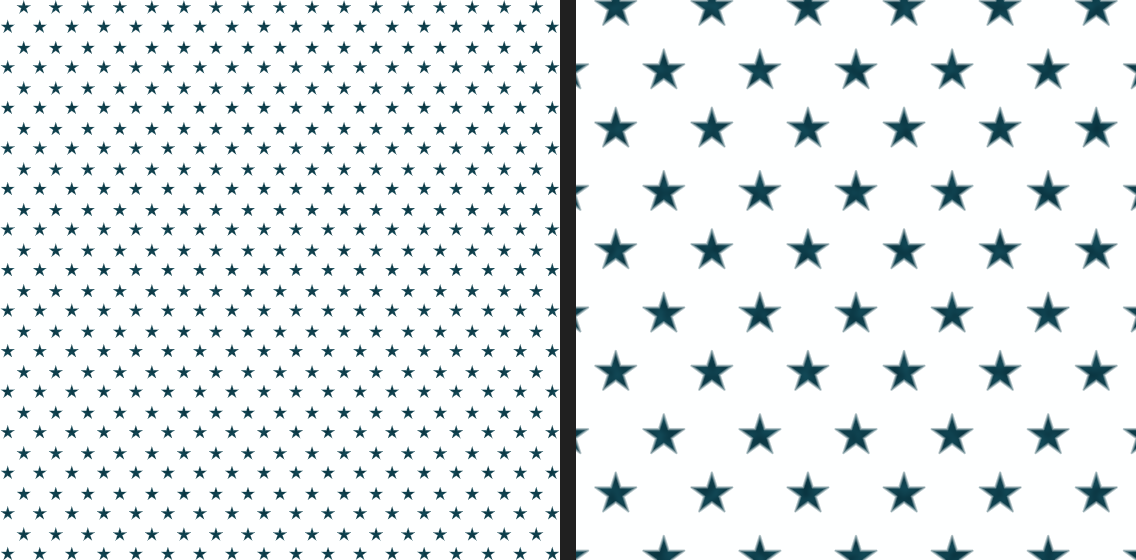
Left: the whole. Right: its middle third, enlarged.
Reproduce this pattern procedurally as a WebGL 2 fragment shader.

```glsl
#version 300 es
precision highp float;

uniform vec2 u_resolution;
out vec4 fragColor;

const vec3 PAPER = vec3(0.995, 1.0, 1.0);
const vec3 INK_LIGHT = vec3(0.07, 0.285, 0.34);
const vec3 INK_DARK = vec3(0.03, 0.185, 0.23);

const vec2 PITCH = vec2(0.0572, 0.0724);          // spacing within one lattice
const vec2 LATTICE_ORIGIN = vec2(0.5, 0.6245);    // centre of one star
const vec2 LATTICE_SHIFT = vec2(0.0286, -0.0347); // offset of the second lattice
const float STAR_RADIUS = 0.0127;
const float INNER_RATIO = 0.382;
const float EDGE_SOFTNESS = 0.0010;
const float MOTTLE_SCALE = 150.0;
const float MOTTLE_AMOUNT = 0.7;

// Signed distance to a five-pointed star with one tip up
float starDistance(vec2 p, float radius, float innerRatio) {
    const vec2 foldRight = vec2(0.80902, -0.58779);
    const vec2 foldLeft = vec2(-0.80902, -0.58779);
    p.x = abs(p.x);
    p -= 2.0 * max(dot(foldRight, p), 0.0) * foldRight;
    p -= 2.0 * max(dot(foldLeft, p), 0.0) * foldLeft;
    p.x = abs(p.x);
    p.y -= radius;
    vec2 side = innerRatio * vec2(-foldRight.y, foldRight.x) - vec2(0.0, 1.0);
    float along = clamp(dot(p, side) / dot(side, side), 0.0, radius);
    return length(p - side * along) * sign(p.y * side.x - p.x * side.y);
}

// Distance to the nearest star of a rectangular lattice
float latticeDistance(vec2 p) {
    vec2 local = p - PITCH * round(p / PITCH);
    return starDistance(local, STAR_RADIUS, INNER_RATIO);
}

vec2 hashGradient(vec2 cell) {
    vec3 h = fract(cell.xyx * vec3(0.1031, 0.1030, 0.0973));
    h += dot(h, h.yzx + 33.33);
    float angle = 6.28319 * fract((h.x + h.y) * h.z);
    return vec2(cos(angle), sin(angle));
}

float gradientNoise(vec2 p) {
    vec2 cell = floor(p);
    vec2 f = p - cell;
    vec2 blend = f * f * f * (f * (f * 6.0 - 15.0) + 10.0);
    vec2 e = vec2(1.0, 0.0);
    float a = dot(hashGradient(cell), f);
    float b = dot(hashGradient(cell + e.xy), f - e.xy);
    float c = dot(hashGradient(cell + e.yx), f - e.yx);
    float d = dot(hashGradient(cell + e.xx), f - e.xx);
    return mix(mix(a, b, blend.x), mix(c, d, blend.x), blend.y);
}

void main() {
    float canvasSize = min(u_resolution.x, u_resolution.y);
    vec2 uv = gl_FragCoord.xy / canvasSize;

    // Two interleaved lattices
    vec2 p = uv - LATTICE_ORIGIN;
    float dist = min(latticeDistance(p), latticeDistance(p - LATTICE_SHIFT));

    // Soft edge, never narrower than a pixel
    float halfEdge = max(EDGE_SOFTNESS, 0.5 / canvasSize);
    float coverage = clamp(0.5 - 0.5 * dist / halfEdge, 0.0, 1.0);

    // Faint mottling of the ink
    float mottle = gradientNoise(uv * MOTTLE_SCALE) * MOTTLE_AMOUNT;
    vec3 ink = mix(INK_LIGHT, INK_DARK, clamp(0.4 + mottle, 0.0, 1.0));

    fragColor = vec4(mix(PAPER, ink, coverage), 1.0);
}
```
